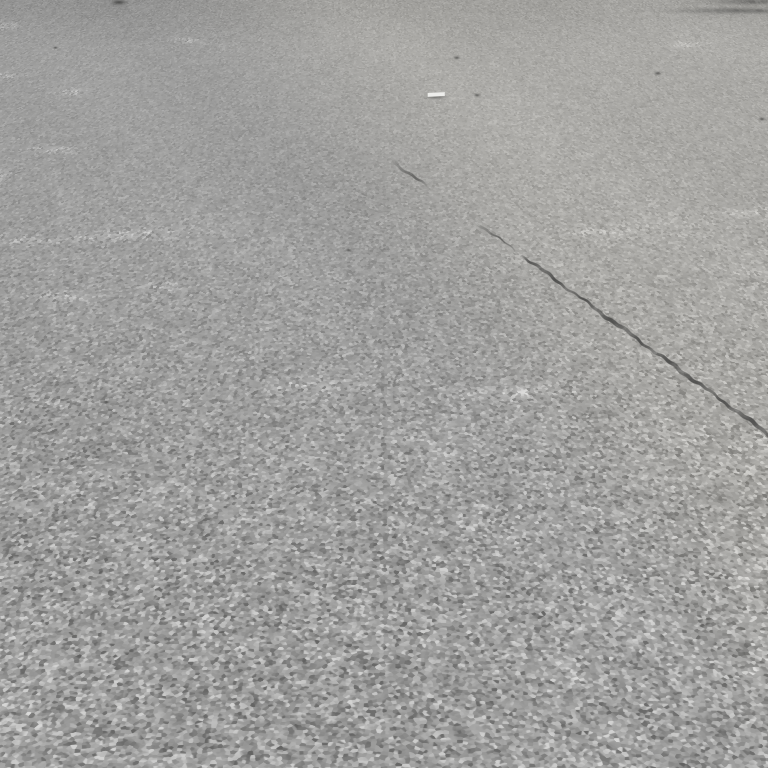
Reproduce this texture procedurally as a three.js fragment shader.

```glsl
// Weathered grey asphalt receding from the viewer, with a thin crack and a few bits of litter.
#define HORIZON 1.6
#define GRAIN_SCALE 275.0
#define GRAIN_NEAR 0.205
#define GRAIN_FAR 0.05
#define CLUMP_AMOUNT 0.04
#define SHADE_COLOR vec3(0.615, 0.615, 0.612)
#define SUNLIT_COLOR vec3(0.668, 0.664, 0.65)
#define DARK_COLOR vec3(0.27, 0.27, 0.265)
#define CHIP_COLOR vec3(0.93, 0.93, 0.92)
#define STREAKS 18
#define SPECKS 10

varying vec2 vUv;

vec3 hash3(vec2 p) {
  vec3 q = fract(p.xyx * vec3(0.1031, 0.103, 0.0973));
  q += dot(q, q.yxz + 33.33);
  return fract((q.xxy + q.yzz) * q.zyx);
}

// Softly blended cellular noise: each stone has its own signed tone.
float stones(vec2 p) {
  vec2 cell = floor(p);
  float total = 0.0;
  float weights = 0.0;
  for (int j = -1; j <= 1; j++) {
    for (int i = -1; i <= 1; i++) {
      vec2 id = cell + vec2(float(i), float(j));
      vec3 h = hash3(id);
      vec2 d = id + h.xy - p;
      float w = exp(-8.0 * dot(d, d));
      float tone = h.z * 2.0 - 1.0;
      total += w * tone * (0.4 + 0.6 * tone * tone);
      weights += w;
    }
  }
  return total / max(weights, 0.0001);
}

// Soft elliptical spot, 1 at its centre.
float spot(vec2 p, vec2 centre, vec2 radius) {
  vec2 d = (p - centre) / radius;
  return exp(-dot(d, d));
}

float box(vec2 p, vec2 halfSize) {
  vec2 d = abs(p) - halfSize;
  return length(max(d, 0.0)) + min(max(d.x, d.y), 0.0);
}

// Broad lanes converging far away, plus wide faint blotches.
float wear(vec2 p) {
  float lane = (p.x + 0.6) / (HORIZON - p.y);
  float lanes = sin(9.0 * lane - 0.7) + 0.5 * sin(19.0 * lane + 1.0);
  float blotches = sin(7.0 * p.x + 3.0 * sin(9.0 * p.y)) * sin(17.0 * p.y + 2.0 * sin(5.0 * p.x));
  return 0.007 * lanes + 0.007 * blotches;
}

// Broken at its far end, solid and ragged closer up.
float crack(vec2 p) {
  vec2 start = vec2(0.508, 0.792);
  vec2 along = normalize(vec2(0.492, -0.357));
  vec2 d = p - start;
  float t = dot(d, along);
  float ragged = 0.0011 * sin(95.0 * t) + 0.0007 * sin(310.0 * t + 1.0);
  float away = abs(dot(d, vec2(-along.y, along.x)) + ragged);
  float width = 0.0011 + 0.0009 * smoothstep(0.15, 0.4, t) + 0.0005 * sin(57.0 * t);
  float dashes = 0.75 * smoothstep(-0.1, 0.8, sin(53.0 * p.x - 26.5));
  float strength = max(dashes, smoothstep(0.675, 0.69, p.x)) * smoothstep(0.0, 0.02, t);
  strength *= 0.8 + 0.2 * sin(140.0 * t + 2.0);
  return strength * (1.0 - smoothstep(width - 0.0008, width + 0.0012, away));
}

void main() {
  vec2 p = vUv;
  float depth = HORIZON - p.y;

  // Ground tone: sunlit to the upper right
  float sun = smoothstep(-0.1, 0.27, p.x + 0.8 * p.y - 1.05);
  vec3 color = mix(SHADE_COLOR, SUNLIT_COLOR, sun) + wear(p);
  color -= 0.035 * smoothstep(0.93, 1.0, p.y);

  // Aggregate, shrinking and fading with distance
  vec2 ground = GRAIN_SCALE * vec2((p.x - 0.5) / depth, -1.45 * log(depth));
  float grain = stones(ground);
  float clumps = stones(ground * 0.28 + 40.0);
  float far = smoothstep(0.1, 0.95, p.y);
  color += mix(GRAIN_NEAR, GRAIN_FAR, far) * grain + CLUMP_AMOUNT * (1.0 - 0.7 * far) * clumps;

  // Pale scuffs lying across the ground
  for (int i = 0; i < STREAKS; i++) {
    vec3 h = hash3(vec2(float(i) * 7.3, 11.0));
    vec2 centre = vec2(h.x * h.x, mix(0.45, 0.97, h.y));
    vec2 radius = vec2(0.02 + 0.035 * h.z, 0.006) * (HORIZON - centre.y);
    vec2 q = p + vec2(0.0, 0.15 * (centre.x - p.x) * (h.z - 0.5));
    color += 0.07 * spot(q, centre, radius) * (0.7 + grain);
  }

  // Dark specks, mostly far off
  for (int i = 0; i < SPECKS; i++) {
    vec3 h = hash3(vec2(float(i) * 5.1, 29.0));
    vec2 centre = vec2(h.x, 1.0 - 0.9 * h.y * h.y);
    color = mix(color, DARK_COLOR, 0.65 * spot(p, centre, vec2(0.0035, 0.002) * (0.6 + 0.5 * h.z)));
  }

  // Leaf and low shadow at the far edge
  color = mix(color, DARK_COLOR, 0.8 * spot(p, vec2(0.155, 0.997), vec2(0.008, 0.003)));
  float shadow = spot(p, vec2(0.96, 0.986), vec2(0.07, 0.0035)) + spot(p, vec2(0.98, 0.998), vec2(0.05, 0.004));
  color = mix(color, DARK_COLOR, 0.55 * min(shadow, 1.0) * (0.8 + 0.4 * clumps));

  color = mix(color, DARK_COLOR, 0.85 * crack(p));

  // White chip with its shadow
  vec2 chip = p - vec2(0.568, 0.877);
  chip.y -= 0.05 * chip.x;
  color = mix(color, DARK_COLOR, 0.5 * spot(chip, vec2(0.0, -0.0035), vec2(0.011, 0.002)));
  color = mix(color, CHIP_COLOR, 1.0 - smoothstep(-0.0008, 0.001, box(chip, vec2(0.011, 0.0024))));

  gl_FragColor = vec4(clamp(color, 0.0, 1.0), 1.0);
}
```
